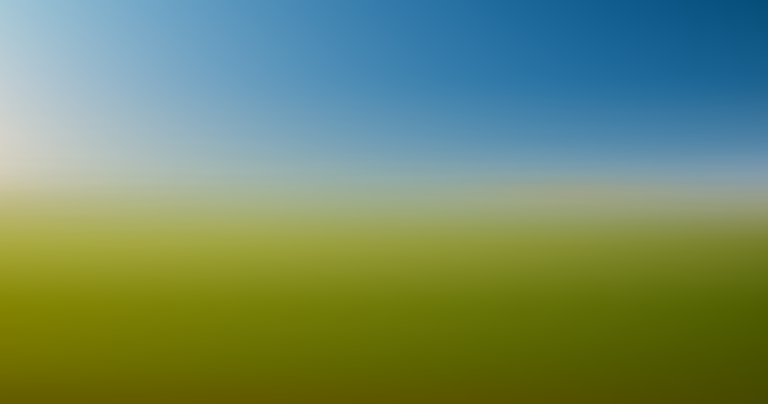
Reproduce this background procedurally as a WebGL 2 fragment shader.

```glsl
#version 300 es
precision highp float;

#define SKY_MID 0.80
#define SKY_LOW 0.65
#define HAZE_TOP 0.57
#define HORIZON 0.50
#define FIELD_LIGHT 0.40
#define FIELD_MID 0.25
#define FIELD_LOW 0.10
#define SOFTNESS 0.018
#define GLOW_STRENGTH 0.04
#define STREAK_STRENGTH 0.008

uniform vec2 u_resolution;
out vec4 fragColor;

// Smooth curve through the left, centre and right colours
vec3 across(vec3 left, vec3 centre, vec3 right, float x) {
  return left * (1.0 - x) * (1.0 - 2.0 * x)
       + centre * 4.0 * x * (1.0 - x)
       + right * x * (2.0 * x - 1.0);
}

float rise(float low, float high, float y) {
  return clamp((y - low) / (high - low), 0.0, 1.0);
}

vec2 gradientAt(vec2 cell) {
  vec3 h = fract(vec3(cell.xyx) * vec3(0.1031, 0.1030, 0.0973));
  h += dot(h, h.yzx + 33.33);
  float angle = 6.2832 * fract((h.x + h.y) * h.z);
  return vec2(cos(angle), sin(angle));
}

float gradientNoise(vec2 p) {
  vec2 i = floor(p), f = fract(p);
  vec2 w = f * f * f * (f * (f * 6.0 - 15.0) + 10.0);
  vec2 e = vec2(1.0, 0.0);
  float a = dot(gradientAt(i), f);
  float b = dot(gradientAt(i + e.xy), f - e.xy);
  float c = dot(gradientAt(i + e.yx), f - e.yx);
  float d = dot(gradientAt(i + e.xx), f - e.xx);
  return mix(mix(a, b, w.x), mix(c, d, w.x), w.y);
}

// Field below, haze between, sky above
vec3 landscape(float x, float y) {
  vec3 foot = across(vec3(0.38, 0.35, 0.0), vec3(0.36, 0.33, 0.0), vec3(0.27, 0.28, 0.0), x);
  vec3 fieldLow = across(vec3(0.45, 0.44, 0.0), vec3(0.37, 0.40, 0.0), vec3(0.28, 0.31, 0.0), x);
  vec3 fieldMid = across(vec3(0.52, 0.52, 0.0), vec3(0.44, 0.48, 0.03), vec3(0.31, 0.37, 0.0), x);
  vec3 fieldLight = across(vec3(0.67, 0.67, 0.25), vec3(0.60, 0.62, 0.24), vec3(0.46, 0.49, 0.15), x);
  vec3 horizon = across(vec3(0.75, 0.73, 0.52), vec3(0.63, 0.68, 0.55), vec3(0.61, 0.62, 0.52), x);
  vec3 haze = across(vec3(0.83, 0.81, 0.73), vec3(0.56, 0.67, 0.68), vec3(0.52, 0.62, 0.69), x);
  vec3 skyLow = across(vec3(0.84, 0.83, 0.79), vec3(0.43, 0.61, 0.71), vec3(0.31, 0.51, 0.65), x);
  vec3 skyMid = across(vec3(0.76, 0.81, 0.83), vec3(0.27, 0.53, 0.70), vec3(0.10, 0.38, 0.56), x);
  vec3 skyTop = across(vec3(0.64, 0.78, 0.84), vec3(0.20, 0.48, 0.67), vec3(0.02, 0.30, 0.47), x);

  vec3 color = mix(foot, fieldLow, rise(0.0, FIELD_LOW, y));
  color = mix(color, fieldMid, rise(FIELD_LOW, FIELD_MID, y));
  color = mix(color, fieldLight, rise(FIELD_MID, FIELD_LIGHT, y));
  color = mix(color, horizon, rise(FIELD_LIGHT, HORIZON, y));
  color = mix(color, haze, rise(HORIZON, HAZE_TOP, y));
  color = mix(color, skyLow, rise(HAZE_TOP, SKY_LOW, y));
  color = mix(color, skyMid, rise(SKY_LOW, SKY_MID, y));
  return mix(color, skyTop, rise(SKY_MID, 1.0, y));
}

void main() {
  vec2 uv = gl_FragCoord.xy / u_resolution;

  // Vertical blur rounds off the joins between bands
  vec3 color = vec3(0.0);
  float total = 0.0;
  for (int i = -2; i <= 2; i++) {
    float weight = 3.0 - abs(float(i));
    color += weight * landscape(uv.x, uv.y + float(i) * SOFTNESS);
    total += weight;
  }
  color /= total;

  // Warm glow right of centre on the horizon
  vec2 offset = (uv - vec2(0.75, 0.53)) / vec2(0.14, 0.04);
  color += GLOW_STRENGTH * exp(-dot(offset, offset)) * vec3(1.0, 0.0, -1.0);

  // Faint level streaks near the horizon
  float nearHorizon = exp(-pow((uv.y - 0.54) / 0.18, 2.0));
  color += STREAK_STRENGTH * nearHorizon * gradientNoise(uv * vec2(5.0, 70.0));

  fragColor = vec4(clamp(color, 0.0, 1.0), 1.0);
}
```
